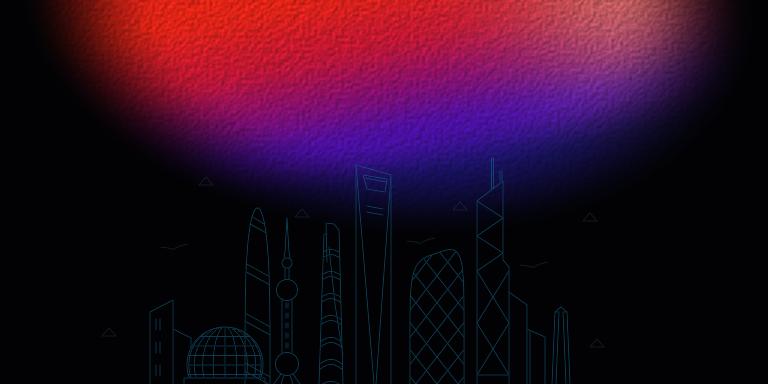
Write a Shadertoy shader that draws this background.

```glsl
// Grainy red-to-violet dome of light above a thin blue line drawing of a city skyline.
// All positions are on a grid 768 wide and 384 tall.

vec2 point, pen;    // shaded point and drawing pen
float dist = 1e3;   // distance to the nearest line so far

float hash(vec2 p) {
    vec3 q = fract(p.xyx * 0.1031);
    q += dot(q, q.yzx + 33.33);
    return fract((q.x + q.y) * q.z);
}

float noise(vec2 p) {
    vec2 i = floor(p), f = smoothstep(0.0, 1.0, fract(p));
    return mix(mix(hash(i), hash(i + vec2(1, 0)), f.x),
               mix(hash(i + vec2(0, 1)), hash(i + 1.0), f.x), f.y);
}

void add(float d) { dist = min(dist, d); }
void at(int x, int y) { pen = vec2(x, y); }

// Draw a straight line from the pen and move it
void to(int x, int y) {
    vec2 a = point - pen, b = vec2(x, y) - pen;
    add(length(a - b * clamp(dot(a, b) / dot(b, b), 0.0, 1.0)));
    pen = vec2(x, y);
}

void ring(vec2 c, float r) { add(abs(length(point - c) - r)); }

// Draw the curve f = 0 where inside, using the screen gradient
void curve(bool inside, float f) {
    float slope = length(vec2(dFdx(f), dFdy(f))) * iResolution.y / 384.0;
    add(inside ? abs(f) / max(slope, 1e-4) : 1e3);
}

void westSkyline(vec2 p) {
    // Slanted slab with dashed windows
    point = p;
    at(150, 0); to(150, 72); to(173, 84); to(173, 0);
    at(173, 55); to(191, 46); to(191, 36);
    point.x = abs(p.x - 158.0);
    for (int y = 8; y < 60; y += 23) { at(2, y); to(2, y + 11); }

    // Globe on a plinth
    point = p;
    vec2 g = p - vec2(225, 19);
    float lon = asin(clamp(g.x / sqrt(max(1444.0 - g.y * g.y, 1.0)), -1.0, 1.0));
    bool ball = length(g) < 38.0 && p.y > 6.0;
    curve(ball, sin(10.0 * lon));
    curve(ball, sin(g.y * 0.33));
    curve(p.y > 6.0, length(g) - 38.0);
    at(184, 0); to(184, 6); to(265, 6); to(265, 0);

    // Tapered tower with slanted double bands
    vec2 t = p - vec2(257.5, 0);
    float hull = t.x * t.x / 156.0 + pow(t.y / 176.0, 4.0) - 1.0;
    curve(true, hull);
    curve(hull < 0.0, cos((t.y + 0.55 * t.x - 10.0) * 0.1257) - 0.876);

    // Tower of spheres, mirrored about its axis
    point.x = abs(p.x - 287.0);
    ring(vec2(0, 121), 5.0);
    ring(vec2(0, 94), 10.5);
    ring(vec2(0, 20), 11.5);
    at(0, 166); to(2, 132); to(3, 126);
    at(2, 116); to(2, 105);
    at(5, 84); to(5, 31);
    at(3, 9); to(6, 0);
    at(6, 10); to(13, 0);
    for (int y = 36; y < 80; y += 10) { at(1, y); to(1, y + 5); }

    // Twisted tower with arched bands
    point = p;
    at(319, 0); to(324, 150); to(327, 150);
    at(327, 122); to(326, 161); to(334, 160); to(339, 154); to(343, 0);
    at(329, 137); to(335, 80); to(343, 28);
    float x = p.x - 331.0;
    bool body = x > p.y / 30.0 - 12.0 && x < 12.0 - p.y / 38.0 && p.y < 142.0;
    curve(body, cos((p.y + 0.04 * x * x) * 0.286) - 0.75);
}

void eastSkyline(vec2 p) {
    // Tall tower with an opening at its crown
    point = p;
    at(356, 0); to(356, 219); to(391, 209); to(391, 0);
    at(356, 219); to(374, 0);
    at(391, 209); to(376, 0);
    at(363, 209); to(387, 205); to(385, 192); to(367, 195); to(363, 209);
    at(365, 206); to(386, 202);
    for (int y = 172; y < 180; y += 6) { at(367, y); to(383, y - 3); }

    // Rounded lattice tower
    float u = (p.x - 437.0) / 27.0;
    float hull = pow(abs(u), 4.0) + pow(p.y / (131.0 + 9.0 * clamp(u, -2.0, 2.0)), 8.0) - 1.0;
    curve(abs(u) < 1.5, hull);
    for (float k = -4.0; k < 5.0; k += 8.0) curve(hull < 0.0, sin(p.y * 0.116 + k * u));

    // Braced tower with twin masts
    at(477, 0); to(477, 183); to(503, 203); to(503, 124); to(509, 117); to(509, 0);
    at(477, 9); to(509, 9);
    at(477, 183);
    for (int i = 0; i < 2; i++) { to(503, 166 - 35 * i); to(477, 148 - 35 * i); }
    for (int y = 9; y < 100; y += 52) {
        at(477, y); to(509, y + 52);
        at(509, y); to(477, y + 52);
    }
    point.x = abs(p.x - 492.5);
    at(1, 195); to(1, 226);
    point.x = abs(p.x - 501.0);
    at(1, 203); to(1, 213);

    // Stepped blocks and a small obelisk
    point = p;
    at(509, 92); to(527, 79); to(527, 0);
    at(527, 55); to(545, 47); to(545, 0);
    at(530, 53); to(530, 0);
    point.x = abs(p.x - 561.0);
    at(9, 0); to(6, 72); to(0, 77);
    at(5, 0); to(2, 72); to(6, 72);
}

// Small triangles and gliding birds
void skyMarks(vec2 p) {
    vec2 marks[9] = vec2[](vec2(206, 199), vec2(302, 167), vec2(460, 174), vec2(590, 163), vec2(109, 48),
        vec2(597, 37), vec2(174, 134), vec2(421, 140), vec2(534, 116));
    for (int i = 0; i < 9; i++) {
        vec2 q = p - marks[i];
        point = vec2(abs(q.x), q.y);
        if (i < 6) { at(0, 0); to(7, 0); to(0, 8); }
        else curve(point.x < 14.0, q.y - (q.x > 0.0 ? 6.0 : 3.0) * sqrt(point.x / 14.0));
    }
}

void mainImage(out vec4 fragColor, in vec2 fragCoord) {
    float px = 384.0 / iResolution.y;
    vec2 p = fragCoord * px;
    float depth = 384.0 - p.y;

    // Dome colours run from red at the top to indigo at the lower right
    float t = depth + 0.2 * (p.x - 384.0);
    vec3 glow = mix(vec3(0.86, 0.13, 0.07), vec3(0.74, 0.08, 0.18), smoothstep(-25.0, 48.0, t));
    glow = mix(glow, vec3(0.52, 0.05, 0.40), smoothstep(35.0, 97.0, t));
    glow = mix(glow, vec3(0.28, 0.05, 0.62), smoothstep(80.0, 142.0, t));
    glow = mix(glow, vec3(0.10, 0.07, 0.42), smoothstep(135.0, 190.0, t));
    vec2 haze = vec2(p.x - 625.0, depth) / vec2(110, 85);
    glow = mix(glow, vec3(0.76, 0.44, 0.40), 0.75 * exp(-dot(haze, haze)));

    // Soft elliptical edge and embossed grain
    float r = length(vec2(p.x - 388.0 - 0.15 * depth, depth) / vec2(297, 194));
    float grain = noise(p / 3.0) - noise(p / 3.0 + vec2(0.5, -0.5)) + 0.4 * noise(p / 1.5) - 0.2;
    float fade = 1.0 - smoothstep(0.76, 1.25, r);
    vec3 col = vec3(0.006, 0.008, 0.014) + glow * fade * (1.0 + 0.3 * grain);

    // Faint sky marks, then the brighter skyline
    vec2 edge = 0.4 + vec2(-0.6, 0.6) * px;
    skyMarks(p);
    col = mix(col, vec3(0.20, 0.27, 0.36), 0.4 - 0.4 * smoothstep(edge.x, edge.y, dist));
    dist = 1e3;
    westSkyline(p);
    eastSkyline(p);
    col = mix(col, vec3(0.07, 0.42, 0.57), 0.6 - 0.6 * smoothstep(edge.x, edge.y, dist));
    fragColor = vec4(col, 1.0);
}
```
